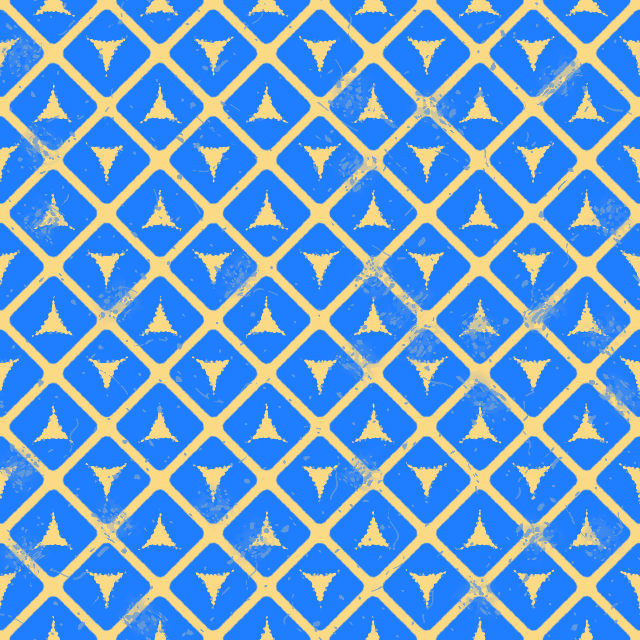
Give the GLSL for this pattern, as a WebGL 1 fragment shader.

```glsl
precision highp float;

uniform vec2 u_resolution;

const float TAU = 6.2831853;
const float REPEATS = 6.0;

vec2 hash2(vec2 cell) {
  return fract(sin(vec2(dot(cell, vec2(127.1, 311.7)),
                        dot(cell, vec2(269.5, 183.3)))) * 43758.55);
}

// Wrapping cellular noise: x = distance to nearest seed, y = random id of its cell
vec2 cellular(vec2 uv, float count) {
  vec2 base = floor(uv * count);
  vec2 local = uv * count - base;
  vec2 nearest = vec2(9.0, 0.0);
  for (int y = -1; y <= 1; y++) {
    for (int x = -1; x <= 1; x++) {
      vec2 offset = vec2(float(x), float(y));
      vec2 cell = mod(base + offset, count) + count;
      float dist = length(offset + 0.15 + 0.7 * hash2(cell) - local);
      if (dist < nearest.x) nearest = vec2(dist, hash2(cell + 41.3).x);
    }
  }
  return nearest;
}

// Square with rounded corners, standing on one corner
float diamondDistance(vec2 p) {
  vec2 q = abs(vec2(p.x + p.y, p.x - p.y)) * 0.7071;
  return length(max(q - 0.24, 0.0)) - 0.07;
}

// Triangle with concave sides: a disc minus three large circles
float dartDistance(vec2 p) {
  vec2 q = vec2(abs(p.x) * 1.1, p.y + 0.03);
  float sides = 0.539 - min(length(q - vec2(0.534, 0.308)),
                            length(q - vec2(0.0, -0.617)));
  return max(sides, length(q) - 0.24);
}

// One short, thin scratch in some of the cells
float scratches(vec2 uv, float count) {
  vec2 cell = mod(floor(uv * count), count);
  vec2 random = hash2(cell + 7.7);
  float angle = TAU * random.x;
  vec2 along = vec2(cos(angle), sin(angle));
  vec2 p = fract(uv * count) - 0.5;
  float t = clamp(dot(p, along), -0.38, 0.38);
  float line = 1.0 - smoothstep(0.008, 0.03, length(p - along * t));
  return line * step(0.72, random.y);
}

void main() {
  vec2 uv = gl_FragCoord.xy / u_resolution;
  vec2 p = uv * REPEATS;
  float soft = max(0.01, 0.7 * REPEATS / u_resolution.y);

  // Choose between the two interleaved diamonds; the second is flipped
  vec2 cell = fract(p + vec2(0.0, 0.5)) - 0.5;
  if (abs(cell.x) + abs(cell.y) > 0.5) {
    cell = fract(p + vec2(0.5, 0.0)) - 0.5;
    cell.y = -cell.y;
  }

  // Printed shapes with ragged edges
  vec2 grain = cellular(uv, 150.0);
  float rough = grain.x - 0.42;
  float lattice = smoothstep(-soft, soft, diamondDistance(cell) + 0.008 * rough);
  float dart = 1.0 - smoothstep(-soft, soft, dartDistance(cell) + 0.04 * rough);
  float ink = max(lattice, dart);

  // Clustered flecks, with a sparse scatter elsewhere
  vec2 warped = uv + 0.012 * sin(TAU * uv.yx * vec2(5.0, 4.0))
    + 0.004 * sin(TAU * (uv.yx * vec2(23.0, 19.0) + uv * vec2(8.0, 11.0)));
  vec2 blot = cellular(warped, 10.0);
  float worn = (1.0 - smoothstep(0.08, 0.45, blot.x)) * step(0.74, blot.y);
  vec2 coarse = cellular(warped, 88.0);
  vec2 fine = cellular(warped.yx, 190.0);
  float flecks = step(coarse.y, 0.012 + 0.32 * worn)
    * (1.0 - smoothstep(0.3, 0.5, coarse.x + 0.3 * rough));
  flecks = max(flecks, step(fine.y, 0.012 + 0.3 * worn)
    * (1.0 - smoothstep(0.3, 0.55, fine.x)));

  // Faint rubbing and broken scratches
  float rub = 0.35 * worn * step(0.35, grain.y);
  float scratch = scratches(warped, 14.0) * step(0.4, grain.y);
  float wear = max(max(0.85 * flecks, rub), 0.7 * scratch);

  ink = mix(ink, 0.36, wear);
  vec3 blue = vec3(0.12, 0.49, 1.0);
  vec3 cream = vec3(0.99, 0.85, 0.52);
  gl_FragColor = vec4(mix(blue, cream, ink), 1.0);
}
```
